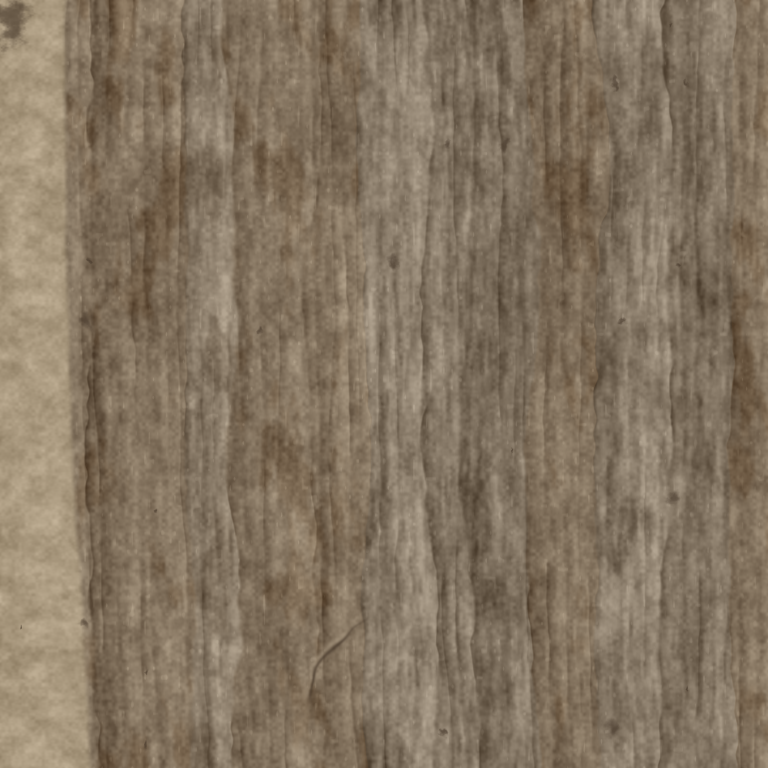
Give the GLSL for this texture, as a three.js fragment shader.

```glsl
// Weathered layered wood: overlapping upright sheets with fine fibres beside a pale margin.
#define DARK vec3(0.355, 0.290, 0.220)
#define LIGHT vec3(0.665, 0.600, 0.510)
#define GREY vec3(0.492, 0.448, 0.390)
#define MARGIN vec3(0.665, 0.600, 0.497)
#define STAIN vec3(0.270, 0.215, 0.165)
#define WIDE_SHEETS 12.0
#define THIN_SHEETS 46.0
#define FIBRES 125.0
#define EDGE_SOFTNESS 0.0018
#define SPECK_GRID 13.0

varying vec2 vUv;

float hash(vec2 p) {
  return fract(sin(dot(p, vec2(127.1, 311.7))) * 43758.5453);
}

float noise(vec2 p) {
  vec2 i = floor(p), f = fract(p);
  f = f * f * (3.0 - 2.0 * f);
  return mix(mix(hash(i), hash(i + vec2(1.0, 0.0)), f.x),
             mix(hash(i + vec2(0.0, 1.0)), hash(i + 1.0), f.x), f.y);
}

float fbm(vec2 p) {
  float sum = 0.0, gain = 0.533;
  for (int i = 0; i < 4; i++) {
    sum += gain * noise(p);
    p = p * 2.03 + 17.3;
    gain *= 0.5;
  }
  return sum;
}

// Sheets stacked left to right; x = tone, y = greyness, z = crease at the left rim
vec3 sheets(vec2 p, float count, float wobble, float seed) {
  float x = p.x * count, cell = floor(x);
  vec3 result = vec3(0.0);
  for (int i = -2; i <= 1; i++) {
    float id = cell + float(i);
    vec2 key = vec2(id, seed);
    float wave = noise(vec2(p.y * 5.0 + seed, id * 7.3)) - 0.5
               + 0.32 * (noise(vec2(p.y * 19.0, id * 3.7 + seed)) - 0.5)
               + 0.18 * (noise(vec2(p.y * 55.0, id * 2.9 + seed)) - 0.5);
    float d = x - (id + 0.15 + 0.7 * hash(key) + wobble * wave);

    // Rims come and go along their height, in long and short breaks
    float depth = 0.65 * noise(vec2(p.y * 6.0, id * 5.9 + seed))
                + 0.35 * noise(vec2(p.y * 24.0, id * 4.3 + seed));
    depth = smoothstep(0.38, 0.72, depth);
    float soft = EDGE_SOFTNESS * count * mix(2.4, 0.9, depth);
    float ramp = smoothstep(-0.1, 0.9, d) - 0.5;
    float tone = mix(0.35, 0.95, depth) * ramp + 0.5 * (hash(key + 5.1) - 0.5);
    float crease = depth * exp(-max(d, 0.0) / (soft * 1.5));
    vec3 sheet = vec3(tone, hash(key + 9.7), crease);
    result = mix(result, sheet, smoothstep(-soft, soft, d));
  }
  return result;
}

// Sparse small dark flecks, slightly taller than wide
float specks(vec2 p) {
  vec2 q = p * SPECK_GRID + 0.25 * (vec2(fbm(p * 60.0), fbm(p * 60.0 + 9.0)) - 0.5);
  vec2 id = floor(q);
  vec2 centre = 0.35 + 0.3 * vec2(hash(id), hash(id + 3.3));
  float radius = mix(0.03, 0.11, pow(hash(id + 6.1), 4.0));
  float d = length((fract(q) - centre) * vec2(1.0, 0.65));
  return step(0.86, hash(id + 8.8)) * (1.0 - smoothstep(radius * 0.2, radius * 1.5, d));
}

// Curved split with a lit lip: x = shadow, y = light
vec2 split(vec2 p) {
  float s = (p.y - 0.08) / 0.12;
  float d = p.x - 0.40 - 0.085 * s * s - 0.010 * (noise(p * 45.0) - 0.5);
  d /= sqrt(1.0 + 2.0 * s * s);
  float span = smoothstep(0.0, 0.15, s) * (1.0 - smoothstep(0.85, 1.02, s));
  span *= 0.4 + 0.6 * noise(vec2(p.y * 50.0, 3.0));
  return span * vec2(exp(-pow(d / 0.0025, 2.0)), exp(-pow((d + 0.005) / 0.0035, 2.0)));
}

void main() {
  vec2 p = vUv;
  float lean = (1.0 - p.y) * (1.0 - p.y);
  vec2 q = p;
  q.x += 0.010 * (fbm(p * vec2(7.0, 5.0)) - 0.5) - 0.025 * lean * (1.0 - p.x);
  q.x += 0.004 * (fbm(p * vec2(40.0, 22.0) + 11.0) - 0.5);

  // Layered relief, broken fibres and mottling
  vec3 wide = sheets(q, WIDE_SHEETS, 0.36, 2.0);
  vec3 thin = sheets(q, THIN_SHEETS, 0.5, 31.0);
  float grey = smoothstep(0.4, 0.8, wide.y);
  float fibre = noise(vec2(q.x * FIBRES, q.y * 13.0)) - 0.5
              + 0.9 * (noise(vec2(q.x * FIBRES * 1.8, q.y * 38.0)) - 0.5);
  float mottle = fbm(p * vec2(20.0, 10.0)) - 0.5;
  float blotch = fbm(p * vec2(68.0, 46.0) + 40.0) - 0.5;
  float grain = noise(p * 230.0) - 0.5 + 0.8 * (noise(p * 140.0 + 5.0) - 0.5);
  float glint = smoothstep(0.82, 1.0, noise(p * vec2(180.0, 85.0) + 21.0));
  float decay = smoothstep(0.53, 0.72, fbm(q * vec2(32.0, 13.0) + 90.0));

  float tone = 0.53 + 0.38 * wide.x + 0.27 * thin.x;
  tone += mix(0.17, 0.32, grey) * fibre + 0.36 * mottle + 0.50 * blotch + 0.22 * grain;
  tone += 0.20 * glint - 0.22 * decay - 0.26 * wide.z - 0.18 * thin.z;
  vec3 wood = mix(DARK, LIGHT, clamp(tone, -0.2, 1.15));
  wood = mix(wood, GREY + 0.28 * (tone - 0.5), 0.5 * grey);
  wood += vec3(0.014, 0.002, -0.010) * decay * (1.0 - grey);

  // Pale margin with soft pitting
  float pits = fbm(p * vec2(44.0, 54.0) + 70.0) - 0.5;
  vec3 margin = MARGIN + 0.19 * pits + 0.06 * mottle + 0.05 * grain;
  float edge = 0.085 + 0.033 * lean + 0.009 * (fbm(vec2(p.y * 9.0, 4.0)) - 0.5);
  float inside = p.x - edge;
  wood *= 1.0 - 0.06 * exp(-max(inside, 0.0) / 0.008);
  vec3 color = mix(margin, wood, smoothstep(-0.005, 0.005, inside));

  // Split, flecks and a corner stain
  vec2 crack = split(p);
  color = mix(color, LIGHT, 0.6 * crack.y);
  color = mix(color, STAIN, 0.75 * crack.x);
  color = mix(color, STAIN, 0.6 * specks(p));
  float corner = length((p - vec2(0.01, 0.965)) * vec2(1.0, 0.6)) + 0.06 * pits;
  color = mix(color, STAIN, 0.6 * (1.0 - smoothstep(0.002, 0.026, corner)));

  gl_FragColor = vec4(color, 1.0);
}
```
